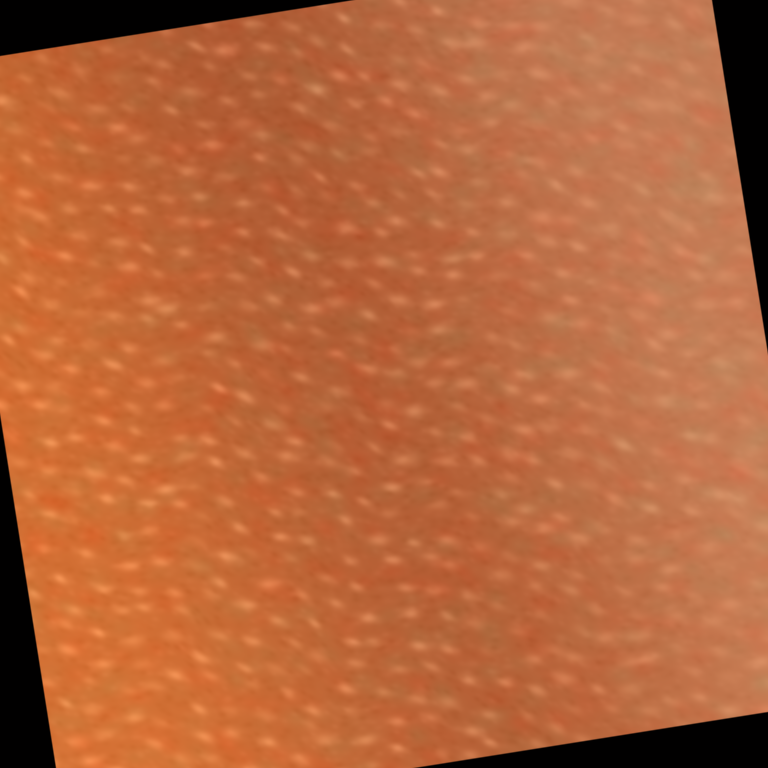
Give the GLSL for this texture, as a WebGL 1 fragment shader.

```glsl
precision highp float;
// Warm, softly lit skin with rows of pale oblong bumps, on a tilted square over black.

uniform vec2 u_resolution;

const vec3 SHADE = vec3(0.680, 0.352, 0.198);
const vec3 ORANGE = vec3(0.800, 0.415, 0.190);
const vec3 PALE = vec3(0.755, 0.472, 0.325);
const vec3 BACKDROP = vec3(0.005, 0.0, 0.0);
const vec3 BUMP_LIGHT = vec3(0.135, 0.140, 0.125);
const vec3 FLUSH = vec3(0.020, -0.022, -0.016);

const float SHEET_TILT = 0.157;
const float ROW_TILT = -0.20;

vec2 hash2(vec2 p) {
  vec2 q = vec2(dot(p, vec2(127.1, 311.7)), dot(p, vec2(269.5, 183.3)));
  return fract(sin(q) * 43758.545);
}

// Coordinates of p along axes turned anticlockwise by angle.
vec2 turn(vec2 p, float angle) {
  float c = cos(angle);
  float s = sin(angle);
  return vec2(c * p.x + s * p.y, c * p.y - s * p.x);
}

// Cellular noise: one soft oval per jittered cell, in staggered rows.
// Each oval's strength is drawn between weakest and 1.
float ovals(vec2 p, vec2 cell, vec2 radius, float jitter, float weakest, float seed) {
  vec2 grid = p / cell;
  float sum = 0.0;
  for (int j = -1; j <= 1; j++) {
    float row = floor(grid.y) + float(j);
    float shift = 0.5 * mod(row, 2.0);
    for (int i = -1; i <= 1; i++) {
      vec2 id = vec2(floor(grid.x - shift) + float(i), row);
      vec2 place = hash2(id + seed);
      vec2 traits = hash2(id + seed + 37.0);
      vec2 center = id + vec2(shift + 0.5, 0.5) + jitter * (place - 0.5);
      vec2 offset = turn((grid - center) * cell, 0.5 * (traits.y - 0.6));
      offset /= radius * mix(0.8, 1.15, traits.y);
      sum += mix(weakest, 1.0, traits.x) * exp(-dot(offset, offset));
    }
  }
  return sum;
}

// Broad light: a dark diagonal fold, orange to its left and pale to its right.
vec3 skinTone(vec2 uv) {
  float side = uv.x - mix(0.68, 0.30, uv.y);
  vec3 tone = mix(SHADE, ORANGE, smoothstep(0.0, 0.52, -side));
  tone = mix(tone, PALE, smoothstep(-0.02, 0.50, side));
  return tone + vec3(0.035, 0.030, 0.018) * (1.0 - uv.y);
}

// Coverage of a unit square with its edge softened over the given width.
float sheetMask(vec2 p, float softness) {
  vec2 edge = abs(p) - 0.5;
  return 1.0 - smoothstep(-softness, softness, max(edge.x, edge.y));
}

void main() {
  vec2 uv = gl_FragCoord.xy / u_resolution;
  vec2 p = uv - 0.5;

  // Layered sines keep the rows from looking ruled.
  vec2 skin = turn(p, ROW_TILT);
  skin += 0.005 * sin(skin.yx * 17.0 + vec2(0.5, 1.8));
  skin += 0.003 * sin(skin.yx * 39.0 + vec2(2.1, 0.4));

  // Focus fades towards the upper right.
  float blur = smoothstep(0.45, 1.05, uv.x + 0.25 * (uv.y - 0.5));
  vec2 bumpRadius = vec2(0.0125, 0.0066) * mix(1.0, 1.25, blur);
  float bumps = ovals(skin, vec2(0.047, 0.034), bumpRadius, 0.55, 0.35, 3.0);

  float blotches = ovals(skin, vec2(0.032, 0.024), vec2(0.017, 0.012), 0.8, -1.0, 11.0);
  float grain = ovals(skin, vec2(0.012, 0.008), vec2(0.006, 0.004), 0.8, -1.0, 23.0);

  vec3 color = skinTone(uv);
  color += BUMP_LIGHT * bumps * mix(1.0, 0.42, blur);
  color += FLUSH * blotches;
  color += 0.022 * grain * mix(1.0, 0.6, blur);

  float softness = 1.0 / min(u_resolution.x, u_resolution.y);
  float sheet = sheetMask(turn(p, SHEET_TILT), softness);
  gl_FragColor = vec4(mix(BACKDROP, color, sheet), 1.0);
}
```
